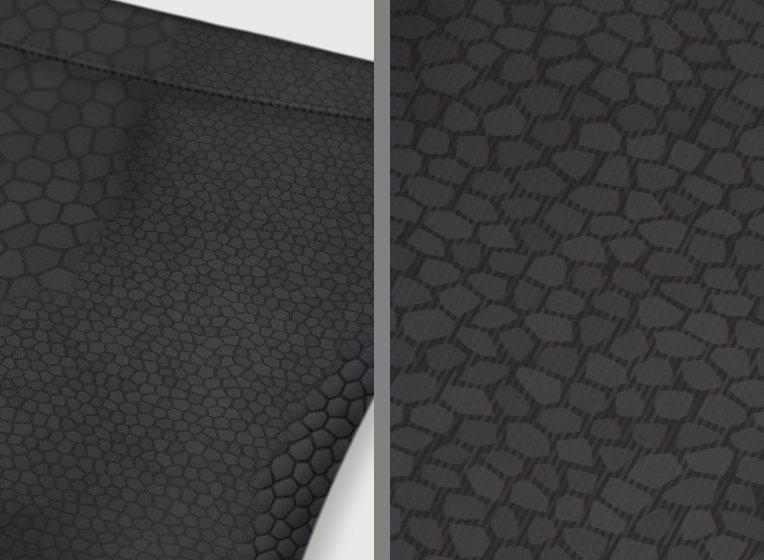
Left, the full canvas; right, a detail of the centre.
Reproduce this texture procedurally as a Shadertoy shader.

```glsl
// Dark jacquard cloth with a woven reptile-scale pattern, hemmed at the top.
// Scales are jittered staggered Voronoi cells in three sizes, laid over fine
// slanted threads, then shaded with folds, a stitched seam and a pale backdrop.

float hash(vec2 p) {
    vec3 q = fract(vec3(p.xyx) * 0.1031);
    q += dot(q, q.yzx + 33.33);
    return fract((q.x + q.y) * q.z);
}

float noise(vec2 p) {
    vec2 i = floor(p), f = fract(p);
    f = f * f * (3.0 - 2.0 * f);
    return mix(mix(hash(i), hash(i + vec2(1, 0)), f.x),
               mix(hash(i + vec2(0, 1)), hash(i + vec2(1, 1)), f.x), f.y);
}

vec2 rotate(vec2 p, float a) {
    return vec2(cos(a) * p.x + sin(a) * p.y, cos(a) * p.y - sin(a) * p.x);
}

// x: distance to the cell border, y: random value of the cell,
// z: height of the point within its cell
vec3 scaleCell(vec2 q, float jitter) {
    vec2 base = floor(q);
    float nearest = 9.0, second = 9.0, id = 0.0, rise = 0.0;
    for (int j = -1; j <= 1; j++)
    for (int i = -1; i <= 1; i++) {
        vec2 cell = base + vec2(i, j);
        vec2 shift = vec2(hash(cell), hash(cell + 57.3)) - 0.5;
        vec2 centre = cell + 0.5 + jitter * shift;
        centre.x += 0.5 * mod(cell.y, 2.0) - 0.25;
        float d = length(q - centre);
        if (d < nearest) {
            second = nearest;
            nearest = d;
            id = hash(cell + 11.7);
            rise = q.y - centre.y;
        } else second = min(second, d);
    }
    return vec3(second - nearest, id, rise);
}

// Short slanted threads, broken at random along their length
float threads(vec2 p) {
    vec2 q = rotate(p, -0.5) * vec2(215.0, 62.0);
    float lane = floor(q.x);
    float dash = hash(vec2(lane, floor(q.y + 7.0 * hash(vec2(lane, 3.0)))));
    return (0.5 + 0.5 * cos(6.2832 * (fract(q.x) - 0.5))) * (0.3 + 0.7 * dash);
}

void mainImage(out vec4 fragColor, in vec2 fragCoord) {
    vec2 p = fragCoord / iResolution.y;
    float pixel = 1.0 / iResolution.y;

    // Outlines: top hem, seam and the folded right side
    float below = 1.046 - 0.236 * p.x + 0.003 * noise(p * 18.0) - p.y;
    float seam = p.y - (0.92 - 0.27 * p.x + 0.1 * p.x * p.x);
    float inside = 0.54 + 0.36 * p.y + 0.28 * p.y * p.y - p.x;

    // Focus lies in the middle; far and near parts are softer
    float blur = smoothstep(0.12, 0.5, abs(p.y - 0.42));

    // Regions of large scales (upper left) and plated scales (lower right)
    vec2 wobble = vec2(noise(p * 14.0), noise(p * 14.0 + 40.0)) - 0.5;
    vec2 w = p + 0.012 * wobble;
    float large = smoothstep(-0.015, 0.015, 0.13 + 0.4 * (w.y - 0.5) - w.x + 0.07 * wobble.x)
                * smoothstep(0.44, 0.48, w.y + 0.05 * wobble.y);
    float plated = smoothstep(0.17, 0.09, inside + 0.08 * wobble.x)
                 * smoothstep(0.46, 0.30, p.y);

    // Three sizes of scale
    vec3 smallCell = scaleCell(rotate(w, -0.22) * vec2(38.0, 52.0) * (0.85 + 0.3 * p.y), 0.55);
    vec3 largeCell = scaleCell(rotate(w, 0.12) * vec2(16.0, 24.0), 0.65);
    vec3 plateCell = scaleCell(rotate(w, 0.6) * vec2(25.0, 31.0), 0.4);
    float soft = 0.07 + 0.13 * blur;
    float smallMask = smoothstep(0.2 - soft, 0.2 + soft, smallCell.x + 0.12 * (smallCell.y - 0.5));
    float largeMask = smoothstep(0.13 - soft, 0.13 + soft, largeCell.x);
    float plateMask = smoothstep(0.03, 0.26, plateCell.x);
    float mask = mix(mix(smallMask, largeMask, large), plateMask, plated);
    float id = mix(mix(smallCell.y, largeCell.y, large), plateCell.y, plated);

    // Woven ground and satin scales
    float thread = threads(p) - 0.4;
    float sharp = 1.0 - 0.85 * blur;
    vec3 ground = vec3(0.185, 0.174, 0.182) + 0.075 * thread * sharp;
    vec3 satin = vec3(0.228, 0.227, 0.236) + 0.022 * (id - 0.5) + 0.014 * thread * sharp;
    vec3 cloth = mix(ground, satin, mask * (1.0 - 0.3 * blur * (1.0 - large)));
    cloth += plated * (0.075 * plateCell.z - 0.05 * (1.0 - plateMask));

    // Sheen and folds
    float sheen = exp(-pow((p.x - 0.42 - 0.25 * (p.y - 0.5)) / 0.16, 2.0));
    float fold = exp(-pow((p.x - 0.245 - 0.15 * (p.y - 0.75)) / 0.035, 2.0))
               * smoothstep(0.5, 0.72, p.y) * smoothstep(0.03, -0.05, seam);
    cloth *= 0.97 + 0.09 * sheen - 0.17 * fold + 0.12 * (noise(p * 5.0) - 0.5);
    cloth *= 1.0 - 0.22 * smoothstep(0.1, 0.0, inside) * smoothstep(0.4, 0.2, p.y);
    cloth *= 1.0 - 0.12 * smoothstep(0.2, 0.0, p.y) * smoothstep(0.3, 0.0, p.x);

    // Hem: shaded groove, raised lip and two rows of stitches
    float stitch = smoothstep(0.15, 0.4, abs(fract(p.x * 68.0 + 0.3 * noise(p * 50.0)) - 0.5));
    float groove = exp(-pow(seam / 0.0035, 2.0));
    float upperRow = exp(-pow((seam - 0.014) / 0.003, 2.0));
    cloth *= 1.0 - groove * (0.25 + 0.3 * stitch) - 0.15 * upperRow * stitch;
    cloth *= 1.0 + 0.1 * exp(-pow((seam - 0.007) / 0.003, 2.0));
    cloth *= 1.0 - 0.14 * smoothstep(0.0, -0.01, seam) * smoothstep(-0.05, -0.01, seam);
    cloth *= 1.0 - 0.28 * smoothstep(0.022, 0.0, below);
    cloth += 0.012 * (hash(floor(p * 512.0)) - 0.5);

    // Pale backdrop with a soft shadow beside the lower fold
    float shadow = smoothstep(0.075, 0.0, -inside) * smoothstep(0.4, 0.25, p.y);
    vec3 backdrop = vec3(0.915, 0.912, 0.905) - shadow * vec3(0.2, 0.2, 0.195);

    float cover = smoothstep(-0.002 - pixel, 0.002 + pixel, below)
                * smoothstep(-0.003 - pixel, 0.003 + pixel, inside);
    fragColor = vec4(mix(backdrop, cloth, cover), 1.0);
}
```
